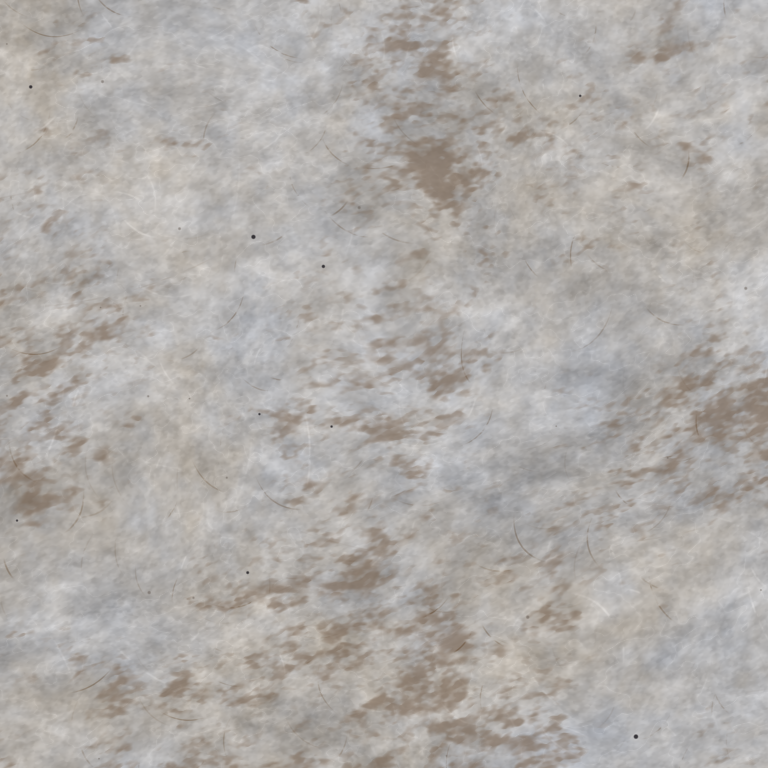
Write a WebGL 2 fragment shader that draws this texture.

```glsl
#version 300 es
precision highp float;

uniform vec2 u_resolution;
out vec4 fragColor;

vec3 hash3(vec2 cell, float seed) {
    vec3 q = fract(cell.xyx * vec3(0.1031, 0.1030, 0.0973) + seed * 0.1373);
    q += dot(q, q.yxz + 33.33);
    return fract((q.xxy + q.yzz) * q.zyx);
}

mat2 rotation(float angle) {
    float c = cos(angle), s = sin(angle);
    return mat2(c, s, -s, c);
}

// Cellular noise: random cell values blended by distance to jittered points
float cellNoise(vec2 p, float seed) {
    vec2 base = floor(p);
    float total = 0.0, weights = 1e-4;
    for (int y = -1; y <= 1; y++) {
        for (int x = -1; x <= 1; x++) {
            vec2 cell = base + vec2(x, y);
            vec3 rnd = hash3(cell, seed);
            vec2 toPoint = cell + mix(vec2(0.2), vec2(0.8), rnd.xy) - p;
            float w = max(0.0, 1.0 - dot(toPoint, toPoint) / 1.44);
            w *= w;
            w *= w;
            total += w * rnd.z;
            weights += w;
        }
    }
    return total / weights;
}

// Octaves of cellular noise, centred on zero
float layeredNoise(vec2 p, int octaves, float gain, float seed) {
    float total = 0.0, amplitude = 1.0, range = 0.0;
    for (int i = 0; i < octaves; i++) {
        total += amplitude * (cellNoise(p, seed + float(i)) - 0.5);
        range += amplitude;
        amplitude *= gain;
        p = rotation(0.45) * p * 2.03 + 7.3;
    }
    return total / range;
}

// Layered sines that gently bend the domain
vec2 sway(vec2 p) {
    vec2 bend = vec2(0.0);
    float frequency = 5.0;
    for (int i = 0; i < 4; i++) {
        bend += sin(p.yx * frequency + bend.yx * 4.0 + vec2(1.3, 4.1) * float(i + 1)) / frequency;
        p = rotation(0.9) * p;
        frequency *= 1.8;
    }
    return bend;
}

// Scattered thin arcs with tapered ends; width is a share of the canvas
float scratches(vec2 p, float count, float direction, float spread, float curve, float width, float seed) {
    vec2 q = p * count;
    vec2 base = floor(q);
    float thickness = (width + 1.0 / u_resolution.y) * count;
    float strongest = 0.0;
    for (int y = -1; y <= 1; y++) {
        for (int x = -1; x <= 1; x++) {
            vec2 cell = base + vec2(x, y);
            vec3 place = hash3(cell, seed);
            vec3 look = hash3(cell, seed + 5.0);
            vec2 along = rotation(-direction - (place.z - 0.5) * spread) * (q - cell - place.xy);
            float d = abs(along.y - curve * along.x * along.x);
            float taper = 1.0 - smoothstep(0.2, 1.0, abs(along.x) / mix(0.2, 0.8, look.x));
            float line = 1.0 - smoothstep(0.0, thickness, d);
            strongest = max(strongest, line * taper * look.y * look.y);
        }
    }
    return strongest;
}

// Sparse small round pits
float pits(vec2 p, float count, float chance, float radius, float seed) {
    vec2 q = p * count;
    vec2 cell = floor(q);
    vec3 place = hash3(cell, seed);
    vec3 look = hash3(cell, seed + 3.0);
    float d = length(q - cell - mix(vec2(0.1), vec2(0.9), place.xy)) / count;
    float size = radius * mix(0.4, 1.0, look.x * look.x);
    float edge = 1.0 / u_resolution.y;
    return step(place.z, chance) * (1.0 - smoothstep(size - edge, size + edge, d));
}

void main() {
    vec2 p = gl_FragCoord.xy / u_resolution.y;
    vec2 warped = p + 0.06 * sway(p);
    vec2 brushed = rotation(-0.35) * warped * vec2(0.85, 1.2);

    // Cloudy tone, fine mottling and warm to cool drift
    float tone = layeredNoise(brushed * 5.5, 6, 0.75, 11.0);
    float grain = layeredNoise(brushed * 30.0, 4, 0.85, 23.0);
    float warmth = layeredNoise(warped * 5.0 + 3.7, 5, 0.75, 37.0) - 0.3 * tone;
    vec3 color = vec3(0.709, 0.698, 0.688) + 0.27 * tone + 0.26 * grain;
    color += vec3(0.07, 0.0, -0.11) * warmth;

    // Thin pale creases along the zero line of a noise field
    float creases = exp(-45.0 * abs(layeredNoise(brushed * 13.0 + 2.9, 4, 0.75, 43.0)));
    color += 0.035 * (creases - 0.25);

    // Rusty stains: broad patches broken into fine flecks
    float patches = layeredNoise(warped * 5.0 + 9.1, 3, 0.6, 53.0);
    float flecks = layeredNoise(brushed * vec2(34.0, 46.0), 3, 0.85, 67.0);
    float stain = smoothstep(0.05, 0.42, patches + 0.9 * flecks - 0.4 * tone);
    color = mix(color, vec3(0.48, 0.40, 0.33), 0.62 * stain);

    // Pale scuffs, faint long sweeps and short rusty scratches
    float wear = smoothstep(-0.12, 0.12, grain + tone);
    color += 0.05 * wear * scratches(p, 9.0, 0.7, 4.0, 0.25, 0.0012, 71.0);
    color += 0.05 * wear * scratches(warped, 18.0, 0.4, 5.0, 0.4, 0.001, 79.0);
    color -= vec3(0.05, 0.06, 0.07) * wear * scratches(p, 4.0, 0.1, 0.9, 0.22, 0.0006, 83.0);
    color -= vec3(0.10, 0.13, 0.16) * scratches(warped, 17.0, -0.3, 3.0, 0.5, 0.0006, 97.0) * (1.0 - wear);

    // Dark pits
    color = mix(color, vec3(0.12, 0.11, 0.13), 0.85 * pits(p, 5.0, 0.25, 0.003, 101.0));
    color = mix(color, vec3(0.38, 0.34, 0.31), 0.5 * pits(p, 14.0, 0.12, 0.002, 109.0));

    fragColor = vec4(clamp(color, 0.0, 1.0), 1.0);
}
```
